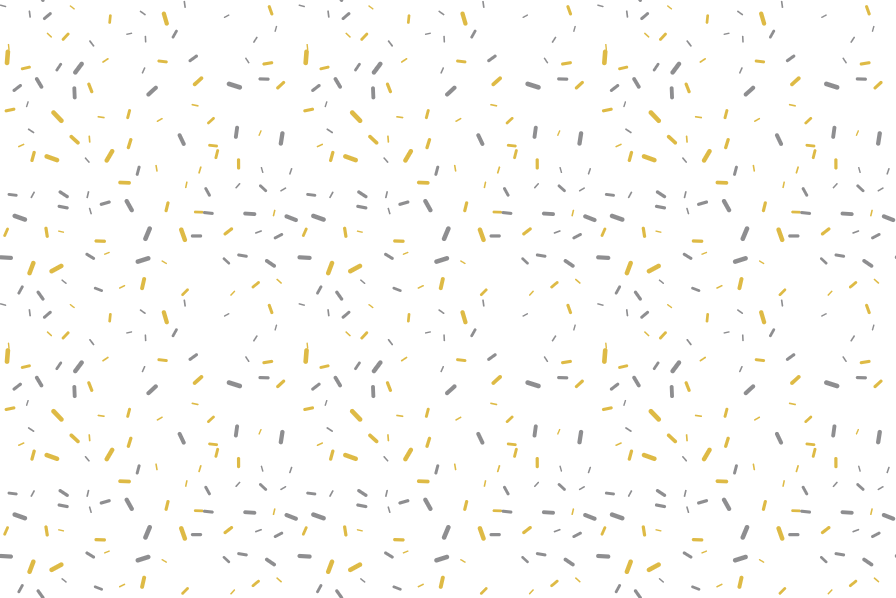
Reproduce this pattern procedurally as a WebGL 1 fragment shader.

```glsl
precision highp float;
uniform vec2 u_resolution;

vec3 hash3(vec2 p) {
  vec3 q = fract(vec3(p.xyx) * vec3(0.1031, 0.1030, 0.0973) + 0.37);
  q += dot(q, q.yxz + 33.33);
  return fract((q.xxy + q.yzz) * q.zyx);
}

// Signed distance to a round-ended stick centred at the origin
float stick(vec2 p, float angle, float halfLength, float radius) {
  vec2 dir = vec2(cos(angle), sin(angle));
  float along = clamp(dot(p, dir), -halfLength, halfLength);
  return length(p - dir * along) - radius;
}

void main() {
  // Three square tiles span the canvas width
  vec2 p = gl_FragCoord.xy / u_resolution.x * 3.0;
  float pixel = 3.0 / u_resolution.x;
  vec2 grid = vec2(11.0, 12.0);
  vec2 g = p * grid;

  vec3 grey = vec3(0.555, 0.555, 0.565);
  vec3 gold = vec3(0.87, 0.73, 0.27);
  vec3 color = vec3(1.0);

  // Jittered, staggered cells that wrap at the tile edge
  for (int j = -1; j <= 1; j++) {
    float row = floor(g.y) + float(j);
    float shift = 0.5 * mod(row, 2.0);
    for (int i = -1; i <= 1; i++) {
      vec2 cell = vec2(floor(g.x - shift) + float(i), row);
      vec2 id = mod(cell + 0.5, grid);
      vec3 place = hash3(id * 7.31 + 3.7);
      vec3 kind = hash3(id * 5.17 + 91.3);
      vec3 vary = hash3(id * 9.73 + 47.9);

      // Large, medium and small sprinkles: half length, radius
      vec2 size = vec2(0.0090, 0.0027);
      if (kind.x < 0.62) size = vec2(0.0130, 0.0052);
      if (kind.x < 0.27) size = vec2(0.0175, 0.0073);
      size *= mix(0.85, 1.08, vary.x);

      float jitter = kind.x < 0.27 ? 0.56 : 0.74;
      vec2 center = cell + vec2(shift, 0.0) + 0.5 + (place.xy - 0.5) * jitter;
      float d = stick((g - center) / grid, place.z * 3.1416, size.x, size.y);
      float cover = clamp(0.5 - d / pixel, 0.0, 1.0) * step(kind.z, 0.92);

      float greyShare = kind.x < 0.27 ? 0.58 : 0.5;
      color = mix(color, kind.y < greyShare ? grey : gold, cover);
    }
  }
  gl_FragColor = vec4(color, 1.0);
}
```
